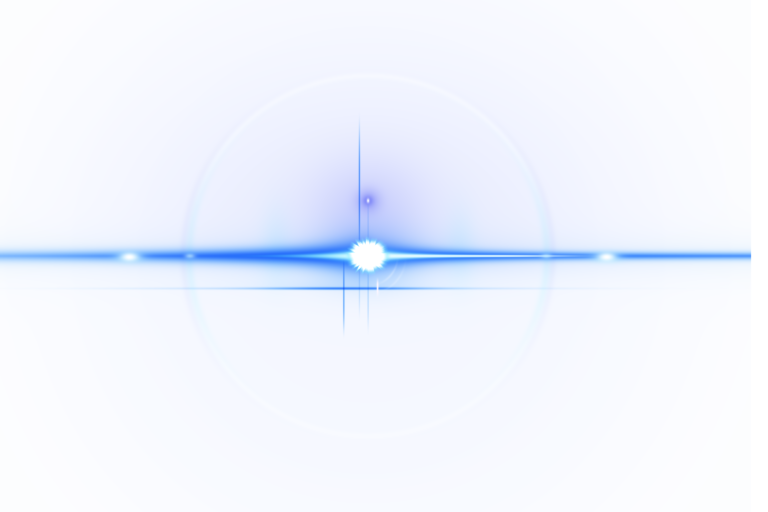
This background is drawn by a Shadertoy shader. Its source:

```glsl
// Pale lens flare: a white star on a long blue streak, ringed by a thin halo.
// Tinted "ink" is absorbed from a near-white backdrop by exponentials, then
// bright cores are mixed on top. Coordinates are centred on the star.

float hash(float n) {
    return fract(sin(n * 127.1) * 43758.5453);
}

// Smooth one-dimensional noise, used for the uneven rim of the star
float noise(float x) {
    float i = floor(x);
    return mix(hash(i), hash(i + 1.0), smoothstep(0.0, 1.0, x - i));
}

// Gaussian bell of half width w
float bell(float x, float w) {
    return exp(-x * x / (w * w));
}

// Elliptical bell around the origin
float spot(vec2 p, vec2 size) {
    return exp(-dot(p / size, p / size));
}

// Thin vertical ray, tapering away from its middle
float ray(vec2 p, vec2 middle, float halfLength, float width) {
    p -= middle;
    return bell(p.x, width) * (1.0 - smoothstep(0.2, 1.0, abs(p.y) / halfLength));
}

void mainImage(out vec4 fragColor, in vec2 fragCoord) {
    vec2 p = (fragCoord - 0.5 * iResolution.xy) / iResolution.y - vec2(-0.031, 0.0);
    float r = length(p);
    float d = abs(p.x);
    float hair = max(0.0016, 0.55 / iResolution.y);
    float right = smoothstep(-0.02, 0.02, p.x);
    float above = smoothstep(-0.07, 0.02, p.y);

    const vec3 BLUE = vec3(1.0, 0.46, 0.01);
    const vec3 VIOLET = vec3(1.0, 0.92, 0.05);
    const vec3 CYAN = vec3(1.0, 0.08, 0.0);

    // Backdrop with faint wide discs
    vec3 col = mix(vec3(0.968, 0.975, 1.0), vec3(0.989, 0.991, 0.998),
                   smoothstep(0.15, 0.85, r));
    for (int i = 0; i < 3; i++) {
        float radius = 0.45 + 0.13 * float(i);
        col -= vec3(0.003, 0.002, 0.0) * smoothstep(0.006, -0.006, r - radius);
    }

    // Lavender haze, mostly above the streak, and the violet dot
    vec2 dotPos = p - vec2(0.0, 0.108);
    vec3 ink = VIOLET * 0.055 * above * spot(p - vec2(0.0, 0.06), vec2(0.42, 0.26));
    ink += VIOLET * 0.13 * above * spot(p - vec2(0.0, 0.085), vec2(0.11, 0.10));
    ink += VIOLET * (0.24 * spot(dotPos, vec2(0.022)) + 0.3 * spot(dotPos, vec2(0.009)));

    // Main streak: sharp blue body inside a soft halo
    float body = mix(0.5 + 1.9 * bell(d, 0.42), 1.0 + 1.3 * bell(d, 0.42), right);
    float bodyWidth = mix(0.0085, 0.0055, right) + 0.011 * exp(-d * 9.0);
    ink += BLUE * body * exp(-pow(abs(p.y) / bodyWidth, 1.35));
    ink += BLUE * (0.09 + 0.20 * bell(d, 0.25)) * exp(-abs(p.y) / 0.026);
    ink += BLUE * 0.3 * spot(p, vec2(0.09, 0.055));

    // Secondary streak and the haze that ends on it
    float low = p.y + 0.0635;
    float lowFade = 0.95 * bell(p.x + 0.04, 0.13) + 0.22 * bell(p.x + 0.06, 0.36);
    ink += BLUE * lowFade * bell(low, hair * 1.5);
    ink += BLUE * 0.16 * lowFade * smoothstep(-0.004, 0.004, low) * exp(-abs(low) / 0.02);

    // Vertical rays
    ink += BLUE * 0.75 * ray(p, vec2(-0.017, 0.13), 0.155, hair);
    ink += BLUE * 0.65 * ray(p, vec2(-0.0475, -0.075), 0.09, hair);
    ink += BLUE * 0.20 * ray(p, vec2(0.0, -0.08), 0.08, hair);
    ink += BLUE * 0.15 * ray(p, vec2(-0.017, -0.06), 0.07, hair);
    ink += BLUE * 0.15 * ray(p, vec2(0.0, 0.06), 0.06, hair);

    // Pale cyan lobes on both sides, and the coloured rim of the ring
    ink += CYAN * 0.065 * spot(vec2(d - 0.18, p.y - 0.02), vec2(0.028, 0.075));
    float ring = r - 0.352;
    ink += CYAN * 0.065 * bell(ring + 0.003, 0.008) * bell(p.y, 0.2);
    ink += VIOLET * 0.03 * bell(ring - 0.009, 0.007) * bell(p.y - 0.03, 0.22);
    col *= exp(-ink);

    // White inner edge of the ring and two faint arcs near the star
    col = mix(col, vec3(1.0), 0.35 * bell(ring, 0.006) * smoothstep(0.05, 0.25, abs(p.y)));
    for (int i = 0; i < 2; i++) {
        float arc = length(p) - 0.058 - 0.016 * float(i);
        col = mix(col, vec3(1.0), 0.25 * bell(arc, 0.0025) * spot(p - vec2(0.045, -0.04), vec2(0.025)));
    }

    // Cyan core of the streak, then its white thread
    float coreWidth = 0.0025 + 0.016 * exp(-d * 17.0);
    float cyanCore = bell(p.y, coreWidth) * mix(bell(d, 0.17), 0.9 * bell(d, 0.30), right);
    col = mix(col, vec3(0.36, 0.92, 1.0), cyanCore);
    float thread = bell(p.y, 0.6 * coreWidth + 0.0005);
    thread *= mix(0.9 * bell(d, 0.09), 0.9 * (1.0 - smoothstep(0.25, 0.50, d)), right);
    col = mix(col, vec3(0.96, 1.0, 1.0), thread);

    // Hot spots at the ends and where the ring crosses the streak
    vec2 hot = vec2(d - 0.466, p.y + 0.002);
    col = mix(col, vec3(0.72, 0.95, 1.0), 0.8 * spot(hot, vec2(0.026, 0.010)));
    col = mix(col, vec3(1.0), spot(hot, vec2(0.015, 0.008)));
    col = mix(col, vec3(0.8, 0.96, 1.0), 0.65 * spot(vec2(d - 0.348, p.y), vec2(0.010, 0.005)));

    // White star with an uneven rim, small glints
    float angle = atan(p.y, p.x);
    float rim = 0.024 + 0.007 * noise(angle * 9.0 + 40.0);
    float star = length(p * vec2(0.85, 1.0)) - rim;
    col = mix(col, vec3(0.55, 0.93, 1.0), 0.85 * smoothstep(0.011, -0.003, star));
    col = mix(col, vec3(1.0), smoothstep(0.005, -0.004, star));
    col = mix(col, vec3(1.0), 0.9 * spot(dotPos, vec2(0.0028, 0.0045)));
    col = mix(col, vec3(1.0, 0.97, 1.0), 0.9 * ray(p, vec2(0.0185, -0.062), 0.022, hair * 1.3));

    // Plain white margin on the right
    col = mix(col, vec3(1.0), smoothstep(-0.0015, 0.0015, p.x - 0.748));
    fragColor = vec4(clamp(col, 0.0, 1.0), 1.0);
}
```
